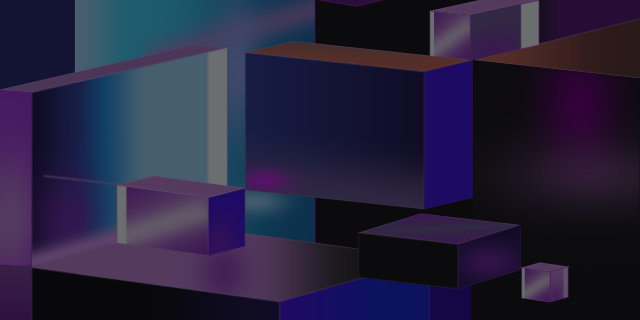
A Shadertoy shader for this background:

```glsl
// Dim glass and metal blocks stacked before a teal panel and a dark wall.
// Each block is three parallelogram faces sharing one near corner, shaded
// by ramps, soft glows and streaks, then outlined by a thin rim.

const vec3 BLACK = vec3(.045,.045,.055), NIGHT = vec3(.06,.045,.14),
  NAVY = vec3(.09,.11,.27), INDIGO = vec3(.11,.04,.39),
  VIOLET = vec3(.23,.08,.32), MAUVE = vec3(.33,.23,.37),
  DUSK = vec3(.19,.16,.26), BLUE = vec3(.06,.25,.4),
  TEAL = vec3(.11,.36,.43), STEEL = vec3(.28,.37,.43),
  SILVER = vec3(.42,.43,.43), COPPER = vec3(.34,.18,.16),
  UMBER = vec3(.17,.1,.1), MAGENTA = vec3(.36,.06,.42);

// Near top corner, edges running left and right from it, and height.
struct Block { vec2 corner, left, right; float height; };

// Parallelogram: local coordinates in xy, inner edge distance in z.
vec3 face(vec2 p, vec2 origin, vec2 u, vec2 v) {
  float area = u.x*v.y - u.y*v.x;
  vec2 q = p - origin;
  vec2 st = vec2(q.x*v.y - q.y*v.x, u.x*q.y - u.y*q.x) / area;
  vec2 inset = min(st, 1. - st) * abs(area) / vec2(length(v), length(u));
  return vec3(st, min(inset.x, inset.y));
}

vec3 front(vec2 p, Block b) { return face(p, b.corner, b.left, vec2(0, -b.height)); }
vec3 side(vec2 p, Block b) { return face(p, b.corner, b.right, vec2(0, -b.height)); }
vec3 top(vec2 p, Block b) { return face(p, b.corner, b.left, b.right); }

float glow(vec2 p, vec2 center, vec2 radius) {
  vec2 q = (p - center) / radius;
  return exp(-dot(q, q));
}

float streak(vec2 p, vec2 a, vec2 b, float width) {
  vec2 q = p - a, d = b - a;
  float away = length(q - d*clamp(dot(q, d)/dot(d, d), 0., 1.)) / width;
  return exp(-away*away);
}

float edge(float d) { return clamp(d*iResolution.y + .5, 0., 1.); }

vec3 ramp(vec3 a, vec3 b, float lo, float hi, float x) {
  return mix(a, b, smoothstep(lo, hi, x));
}

void paint(inout vec3 c, vec3 f, vec3 shade, vec3 rim) {
  float q = f.z / .0025;
  c = mix(c, mix(shade, rim, .6*exp(-q*q)), edge(f.z));
}

vec3 backdrop(vec2 p) {
  vec3 panel = ramp(STEEL, TEAL, .24, .42, p.x);
  panel = ramp(panel, BLUE*.75, .45, .98, p.x);
  panel = mix(panel, MAUVE, .7*streak(p, vec2(.5,.82), vec2(.98,.97), .05));
  panel = mix(panel, vec3(.25,.28,.42), glow(p, vec2(.74,.78), vec2(.06,.2)));
  panel = mix(panel, STEEL, .9*glow(p, vec2(.8,.37), vec2(.09,.04)));
  vec3 c = mix(mix(NIGHT, NAVY, .5), panel, edge(p.x - .234));
  c = mix(c, BLACK, edge(p.x - .984));
  c = mix(c, MAGENTA, .6*glow(p, vec2(.984, p.y), vec2(.002)));
  return ramp(c, VIOLET*.65, 1.6, 1.78, p.x);
}

void wallAndLedge(inout vec3 c, vec2 p) {
  vec2 corner = vec2(1.479,.8125), along = vec2(.521,-.057);
  vec3 wall = BLACK + vec3(.15,-.04,.17)*glow(p, vec2(1.81,.68), vec2(.12,.17));
  wall += vec3(.12,.07,.13)*glow(p, vec2(1.86,.45), vec2(.28,.11));
  paint(c, face(p, corner, along, vec2(0,-.9)), wall, BLACK);
  paint(c, face(p, corner, along, vec2(.521,.13)), ramp(COPPER, UMBER, 1.5, 1.95, p.x), MAUVE);
  paint(c, face(p, vec2(1.115,.979), vec2(-.125,.021), vec2(.1,.025)), VIOLET*.7, MAGENTA);
}

void glassSlab(inout vec3 c, vec2 p) {
  Block b = Block(vec2(.099,.711), vec2(-.104,.008), vec2(.612,.141), .547);
  vec3 f = side(p, b);
  vec3 shade = ramp(NIGHT, NAVY, 0., .25, f.x);
  shade = ramp(shade, BLUE, .2, .4, f.x);
  shade = ramp(shade, STEEL, .34, .6, f.x);
  shade = ramp(shade, SILVER, .89, .91, f.x);
  shade = mix(shade, VIOLET, .75*glow(p, vec2(.21,.31), vec2(.1,.14)));
  shade = mix(shade, MAUVE, .6*streak(p, vec2(.14,.45), vec2(.37,.424), .004));
  shade = mix(shade, MAUVE*1.1, streak(p, vec2(.1,.18), vec2(.38,.26), .035));
  paint(c, f, shade, MAUVE);
  shade = mix(VIOLET*1.2, MAUVE, glow(p, vec2(.03,.32), vec2(.1,.2)));
  paint(c, front(p, b), shade, MAGENTA);
  paint(c, top(p, b), mix(MAUVE, DUSK, .25), MAUVE*1.1);
  paint(c, face(p, vec2(-.02,-.1), vec2(.119,0), vec2(0,.27)), mix(VIOLET, MAUVE, p.y*3.)*.8, VIOLET);
}

void floorBlock(inout vec3 c, vec2 p) {
  Block b = Block(vec2(.875,.057), vec2(-.776,.107), vec2(.469,.135), .5);
  paint(c, face(p, vec2(1.3,-.1), vec2(.172,0), vec2(0,.3)), INDIGO*.7, NIGHT);
  vec3 sheen = ramp(MAUVE, BLACK + .04, .75, 1.13, p.x);
  sheen = mix(sheen, VIOLET, .7*glow(p, vec2(.7,.15), vec2(.08,.1)));
  paint(c, top(p, b), sheen, MAUVE);
  paint(c, front(p, b), ramp(BLACK*.7, NIGHT, .4, .85, p.x), MAUVE);
  paint(c, side(p, b), ramp(INDIGO, vec3(.05,.07,.37), .9, 1.2, p.x), MAGENTA);
}

void solidBlocks(inout vec3 c, vec2 p) {
  Block big = Block(vec2(1.326,.776), vec2(-.56,.06), vec2(.151,.036), .43);
  vec3 f = front(p, big);
  vec3 shade = ramp(mix(NIGHT, NAVY, f.x), DUSK, .5, 1.05, f.y);
  shade = mix(shade, MAGENTA, .9*glow(p, vec2(.83,.435), vec2(.075,.035)));
  paint(c, f, shade, DUSK*1.3);
  paint(c, side(p, big), INDIGO, VIOLET);
  f = top(p, big);
  paint(c, f, mix(COPPER, UMBER + .08, f.x*f.y), MAUVE);
  Block low = Block(vec2(1.432,.237), vec2(-.312,.036), vec2(.195,.06), .141);
  paint(c, front(p, low), BLACK, DUSK);
  paint(c, side(p, low), mix(NIGHT, VIOLET, .8*glow(p, vec2(1.53,.18), vec2(.1,.06))), VIOLET);
  f = top(p, low);
  paint(c, f, mix(DUSK, VIOLET, abs(f.x + f.y - 1.)), MAUVE);
}

void glassBlock(inout vec3 c, vec2 p, Block b, vec3 tint, float sliver) {
  vec3 f = front(p, b);
  vec3 shade = mix(MAUVE, VIOLET, abs(f.x - f.y));
  shade = mix(shade, SILVER, .6*streak(f.xy, vec2(.9,.85), vec2(.1,.3), .2));
  paint(c, f, ramp(shade, SILVER, .88, .91, f.x), MAUVE);
  f = side(p, b);
  shade = mix(tint, VIOLET, .7*glow(f.xy, vec2(.3,.9), vec2(.5)));
  paint(c, f, mix(shade, SILVER, sliver*smoothstep(.72, .75, f.x)), MAGENTA);
  paint(c, top(p, b), MAUVE, MAUVE*1.2);
}

void mainImage(out vec4 fragColor, in vec2 fragCoord) {
  vec2 p = fragCoord / iResolution.y;
  vec3 c = backdrop(p);
  wallAndLedge(c, p);
  glassSlab(c, p);
  floorBlock(c, p);
  solidBlocks(c, p);
  glassBlock(c, p, Block(vec2(.651,.383), vec2(-.286,.039), vec2(.115,.029), .182), INDIGO, 0.);
  glassBlock(c, p, Block(vec2(1.471,.953), vec2(-.128,.013), vec2(.214,.047), .141), DUSK, 1.);
  glassBlock(c, p, Block(vec2(1.719,.151), vec2(-.089,.013), vec2(.057,.016), .096), MAUVE, .5);
  fragColor = vec4(c, 1);
}
```
